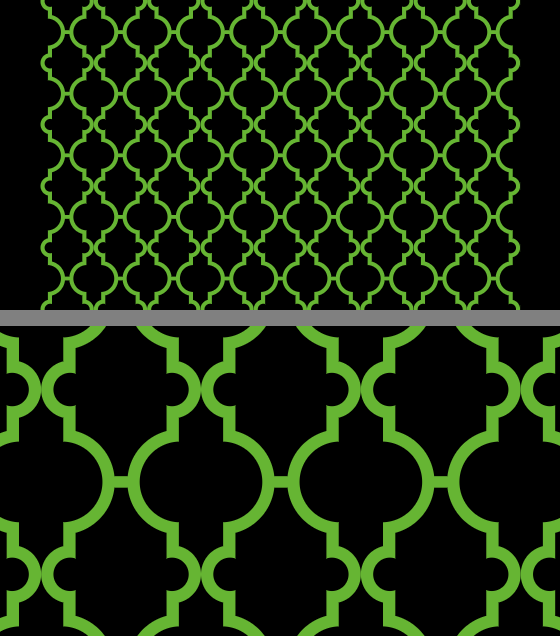
Top, the full canvas; bottom, a detail of the centre.
Give the GLSL for this pattern, as a Shadertoy shader.

```glsl
// Moorish trellis: nine columns of green quatrefoil outlines on black.
// Each cell is folded into one quadrant, where a wide arc, a step, a small
// lobe and a connecting bar are joined as signed distances.
#define COLUMNS 9.0
#define CELL_WIDTH 0.1719        // in canvas heights
#define CELL_RATIO 1.156         // cell height over cell width
#define CENTER_SHIFT vec2(0.001, -0.001)
#define HALF_STROKE 0.0385       // this and all below in cell widths
#define ARC_RADIUS 0.291
#define ARC_CENTER_X 0.369
#define LOBE_RADIUS 0.143
#define STEP_X 0.323
#define HALF_BAR 0.036
#define LINE_COLOR vec3(0.40, 0.71, 0.20)

float ring(vec2 p, float radius) {
    return abs(length(p) - radius) - HALF_STROKE;
}

float box(vec2 p, vec2 halfSize) {
    vec2 d = abs(p) - halfSize;
    return length(max(d, 0.0)) + min(max(d.x, d.y), 0.0);
}

// Distance to the strand in one quadrant; the bar is at the origin and
// neighbouring lobes touch at the far corner.
float trellis(vec2 q) {
    vec2 corner = 0.5 * vec2(1.0, CELL_RATIO);

    // Wide arc, cut at the outer side of the step
    float arc = max(ring(q - vec2(ARC_CENTER_X, 0.0), ARC_RADIUS),
                    q.x - STEP_X - HALF_STROKE);

    // Small lobe, cut at the inner side of the step
    vec2 lobeCenter = corner - vec2(LOBE_RADIUS + HALF_STROKE, 0.0);
    float lobe = max(ring(q - lobeCenter, LOBE_RADIUS),
                     STEP_X - HALF_STROKE - q.x);

    // Upright step joining the arc to the lobe
    float low = ARC_RADIUS - HALF_STROKE;
    float high = corner.y - LOBE_RADIUS + HALF_STROKE;
    float upright = box(q - vec2(STEP_X, 0.5 * (low + high)),
                        vec2(HALF_STROKE, 0.5 * (high - low)));

    // Short bar between facing arcs
    float bar = box(q, vec2(ARC_CENTER_X - ARC_RADIUS, HALF_BAR));

    return min(min(arc, lobe), min(upright, bar));
}

void mainImage(out vec4 fragColor, in vec2 fragCoord) {
    vec2 p = (fragCoord - 0.5 * iResolution.xy) / iResolution.y;
    p = (p - CENTER_SHIFT) / CELL_WIDTH;
    float pixel = 1.0 / (iResolution.y * CELL_WIDTH);

    // Repeat and fold; the odd column count puts a cell in the middle
    vec2 cell = vec2(1.0, CELL_RATIO);
    vec2 q = abs((fract(p / cell + 0.5) - 0.5) * cell);

    // Keep only the whole columns
    float d = max(trellis(q), abs(p.x) - 0.5 * COLUMNS);

    float coverage = clamp(0.5 - d / pixel, 0.0, 1.0);
    fragColor = vec4(LINE_COLOR * coverage, 1.0);
}
```
